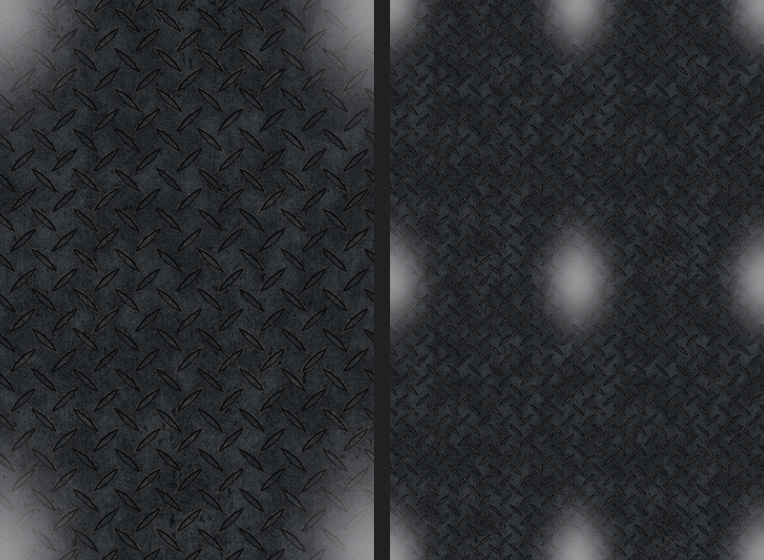
Left, the tile; right, the same tile 2 across and 2 down.
Reproduce this texture procedurally as a Shadertoy shader.

```glsl
#define COUNT vec2(9.0, 14.0)
#define HALF_LENGTH 0.42
#define HALF_WIDTH 0.085
#define JITTER 0.012
#define GRAIN 0.085
#define HAZE_POWER 4.2
#define DARK_METAL vec3(0.130, 0.140, 0.150)
#define PALE_METAL vec3(0.202, 0.214, 0.230)
#define GROOVE vec3(0.030, 0.033, 0.035)
#define RUST vec3(0.30, 0.275, 0.245)
#define HAZE vec3(0.62, 0.62, 0.63)

float hash(vec2 p) {
    return fract(sin(dot(p, vec2(127.1, 311.7))) * 43758.5);
}

// Value noise that wraps after a whole number of cells
float noise(vec2 uv, vec2 period) {
    vec2 p = uv * period, i = floor(p), f = fract(p);
    f = f * f * (3.0 - 2.0 * f);
    vec2 a = mod(i, period), b = mod(i + 1.0, period);
    return mix(mix(hash(a), hash(vec2(b.x, a.y)), f.x),
               mix(hash(vec2(a.x, b.y)), hash(b), f.x), f.y);
}

float fbm(vec2 uv, vec2 period) {
    float sum = 0.0, gain = 0.5;
    for (int i = 0; i < 5; i++) {
        sum += gain * noise(uv, period);
        period *= 2.0;
        gain *= 0.55;
    }
    return sum / 1.05;
}

// Pointed lens; x runs along it, y across
float lens(vec2 p) {
    float radius = (HALF_LENGTH * HALF_LENGTH + HALF_WIDTH * HALF_WIDTH) / (2.0 * HALF_WIDTH);
    return length(vec2(p.x, abs(p.y) + radius - HALF_WIDTH)) - radius;
}

void mainImage(out vec4 fragColor, in vec2 fragCoord) {
    vec2 uv = fragCoord / iResolution.xy;
    vec2 cell = iResolution.xy / COUNT;
    float pixel = 1.0 / cell.x;

    // Mottled plate; the slanted coordinates still wrap at whole steps
    vec2 slant = vec2(uv.x + uv.y, uv.y - uv.x);
    vec2 warp = vec2(noise(uv, vec2(8.0, 12.0)), noise(uv + 0.37, vec2(8.0, 12.0))) - 0.5;
    vec2 bent = slant + 0.06 * warp;
    float mottle = fbm(bent, vec2(13.0, 13.0));
    float fine = noise(uv, vec2(320.0, 480.0)) - 0.5;
    float coarse = noise(slant, vec2(127.0, 127.0)) - 0.5;
    float grain = fine + 0.5 * coarse;
    float pits = noise(slant + 0.13, vec2(90.0, 90.0));
    float wear = fbm(uv + 0.21, vec2(6.0, 9.0));
    vec3 color = mix(DARK_METAL, PALE_METAL, smoothstep(0.28, 0.88, mottle));
    color += GRAIN * grain;

    // Small dents and thin pale scratches
    color *= 1.0 - 0.5 * smoothstep(0.78, 0.92, pits) * smoothstep(0.4, 0.6, wear);
    float ridge = abs(noise(bent + 0.4 * warp.yx, vec2(31.0, 17.0)) - 0.5);
    float scratch = (1.0 - smoothstep(0.0, 0.04, ridge)) * smoothstep(0.48, 0.68, wear);
    color += 0.07 * scratch * pits;

    // Two interleaved lattices of raised lenses, leaning opposite ways
    for (int k = 0; k < 2; k++) {
        float lean = k == 0 ? -1.0 : 1.0;
        vec2 grid = uv * COUNT + vec2(0.44, 0.0) + 0.5 * float(k);
        vec2 id = mod(floor(grid), COUNT) + 31.0 * float(k);
        vec2 p = (fract(grid) - 0.5) * vec2(1.0, cell.y / cell.x);
        p += JITTER * (vec2(hash(id), hash(id + 7.3)) - 0.5);
        vec2 along = normalize(vec2(1.0, lean * (0.90 + 0.05 * hash(id + 3.1))));
        vec2 q = vec2(dot(p, along), dot(p, vec2(-along.y, along.x)));
        float age = hash(id + 11.7);
        float d = lens(q) + 0.012 * (pits - 0.5);

        // Faint shade on the plate, then a broken worn rim
        color *= 1.0 - 0.24 * exp(-max(d, 0.0) * 26.0);
        float rim = exp(-pow((d - 0.018) / 0.02, 2.0));
        float chipped = smoothstep(0.3, 0.7, 0.6 * pits + 0.4 * wear);
        float lit = 0.7 + 0.3 * smoothstep(-0.04, 0.04, q.y);
        color = mix(color, RUST + GRAIN * grain, rim * chipped * lit * (0.4 + 0.4 * age));

        // Sharp black groove around a plate-coloured top
        float top = smoothstep(0.016, 0.042, -d - 0.13 * q.y);
        vec3 face = mix(DARK_METAL, PALE_METAL, 0.1 + 0.35 * age) + GRAIN * grain;
        face = mix(face, RUST, 0.4 * smoothstep(0.6, 0.85, pits) * step(0.5, age));
        face = mix(GROOVE, face, top);
        color = mix(face, color, smoothstep(-0.6 * pixel, 0.6 * pixel, d));
    }

    // Pale haze gathering in the corners
    vec2 s = sin(3.14159 * (uv - 0.5));
    float haze = pow(max(dot(s, s) - 1.0, 0.0), HAZE_POWER);
    color = mix(color, HAZE, 0.92 * haze);
    fragColor = vec4(clamp(color, 0.0, 1.0), 1.0);
}
```
